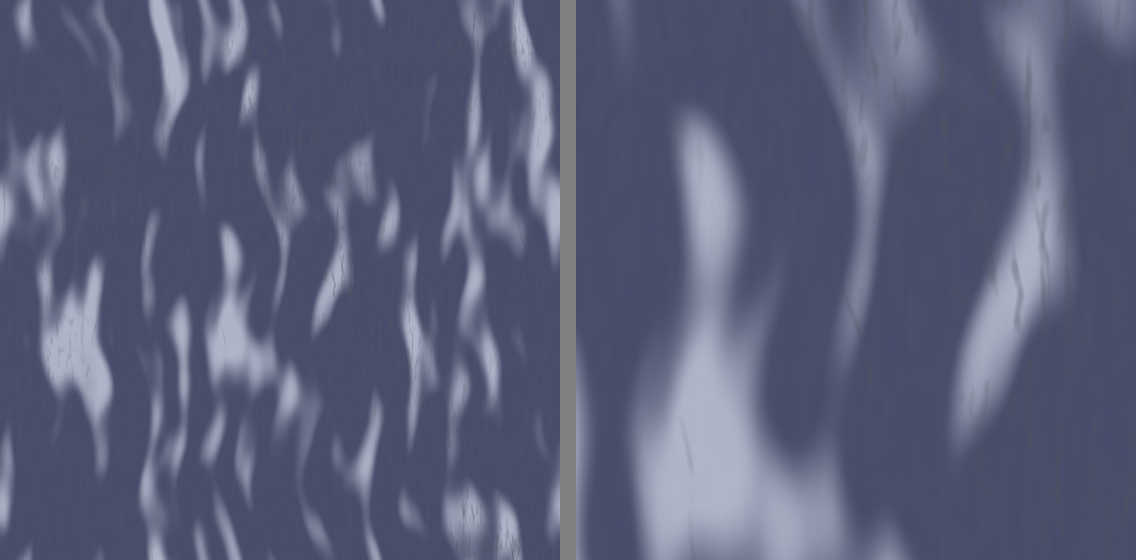
Left: the whole. Right: its middle third, enlarged.
Give the GLSL for this texture, as a three.js fragment shader.

```glsl
varying vec2 vUv;

float hash(vec2 p) {
  return fract(sin(dot(p, vec2(127.1, 311.7))) * 43758.5453);
}

// Gradient at a lattice corner, wrapped to the number of cells
float corner(vec2 cell, vec2 offset, vec2 cells, float seed) {
  float angle = 6.2832 * hash(mod(cell, cells) + seed);
  return dot(vec2(cos(angle), sin(angle)), offset);
}

// Tiling gradient noise, about -0.7 to 0.7
float noise(vec2 uv, vec2 cells, float seed) {
  vec2 p = uv * cells;
  vec2 i = floor(p);
  vec2 f = p - i;
  vec2 w = f * f * f * (f * (f * 6.0 - 15.0) + 10.0);
  vec2 e = vec2(1.0, 0.0);
  float low = mix(corner(i, f, cells, seed),
                  corner(i + e.xy, f - e.xy, cells, seed), w.x);
  float high = mix(corner(i + e.yx, f - e.yx, cells, seed),
                   corner(i + e.xx, f - e.xx, cells, seed), w.x);
  return mix(low, high, w.y);
}

// Soft upright streaks that lean, fork and merge
float streaks(vec2 uv) {
  uv.x += 0.045 * noise(uv, vec2(3.0, 4.0), 5.0);
  uv.x += 0.012 * noise(uv, vec2(10.0, 9.0), 17.0);
  float height = noise(uv, vec2(16.0, 4.0), 31.0)
               + 0.55 * noise(uv, vec2(29.0, 9.0), 47.0)
               + 0.28 * noise(uv, vec2(4.0, 2.0), 61.0);
  return smoothstep(0.02, 0.53, height);
}

// Thin tapered scratches, scattered with wrapped offsets
float scratches(vec2 uv) {
  float cover = 0.0;
  for (int k = 0; k < 44; k++) {
    float id = float(k);
    vec2 center = vec2(hash(vec2(id, 1.3)), hash(vec2(id, 2.7)));
    vec2 d = fract(uv - center + 0.5) - 0.5;
    float lean = mix(-0.3, 0.2, hash(vec2(id, 4.1)));
    float reach = mix(0.03, 0.11, hash(vec2(id, 5.9)));
    float along = clamp(1.0 - abs(d.y) / reach, 0.0, 1.0);
    float across = abs(d.x - lean * d.y - 0.002 * sin(d.y * 70.0 + id));
    float line = 1.0 - smoothstep(0.0003, 0.0026, across);
    cover = max(cover, line * sqrt(along) * mix(0.3, 0.9, hash(vec2(id, 7.3))));
  }
  return cover;
}

void main() {
  vec3 slate = vec3(0.282, 0.302, 0.417);
  vec3 mist = vec3(0.685, 0.705, 0.785);
  vec3 ash = vec3(0.305, 0.325, 0.365);

  vec3 color = mix(slate, mist, streaks(vUv));

  // Fine fibres, stronger in some regions
  vec2 bent = vUv + vec2(0.02 * noise(vUv, vec2(5.0, 3.0), 73.0), 0.0);
  float fibre = noise(bent, vec2(150.0, 18.0), 89.0)
              + 0.6 * noise(bent, vec2(230.0, 60.0), 97.0);
  float region = smoothstep(-0.3, 0.4, noise(vUv, vec2(4.0, 2.0), 103.0));
  color = mix(color, ash, 0.4 * region * smoothstep(0.05, 0.6, fibre));
  color += 0.008 * fibre;

  color = mix(color, ash, 0.55 * scratches(vUv) * smoothstep(-0.5, 0.2, fibre));
  gl_FragColor = vec4(color, 1.0);
}
```
